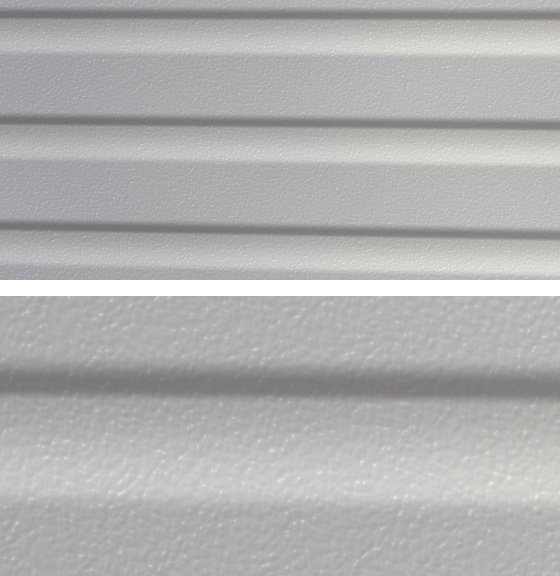
Top: the whole. Bottom: its middle third, enlarged.
Give the GLSL for this texture, as a Shadertoy shader.

```glsl
#define PITCH_LEFT 0.3775
#define PITCH_RIGHT 0.393
#define FIRST_GROOVE 0.049
#define GRAIN_CELLS 82.0
#define GRAIN_DEPTH 0.055
#define GLINT 0.06
#define GROOVE_TONE 0.49
#define COOL_TINT vec3(0.988, 0.998, 1.016)
#define WARM_TINT vec3(1.008, 1.003, 0.985)

vec2 hash2(vec2 cell) {
    vec3 p = fract(cell.xyx * vec3(0.1031, 0.1030, 0.0973));
    p += dot(p, p.yzx + 33.33);
    return fract((p.xx + p.yz) * p.zy);
}

// Distance to the nearest jittered cell point
float cellular(vec2 p) {
    vec2 cell = floor(p), local = fract(p);
    float nearest = 2.0;
    for (int j = -1; j <= 1; j++)
        for (int i = -1; i <= 1; i++) {
            vec2 offset = vec2(i, j);
            vec2 delta = offset + hash2(cell + offset) - local;
            nearest = min(nearest, dot(delta, delta));
        }
    return sqrt(nearest);
}

// Pebbled height from two sizes of rounded cells
float grainHeight(vec2 p) {
    p += 0.25 * sin(p.yx * 0.73 + 1.7 * sin(p * 0.31));
    return -cellular(p) - 0.5 * cellular(p * 1.7 + 19.0);
}

// Brightness across one slat: x is tone, y is groove, z is sloped band
vec3 slatProfile(float phase) {
    float q = fract(phase + 0.12) - 0.12;
    float groove = smoothstep(-0.085, 0.0, q) * (1.0 - smoothstep(0.025, 0.065, q));
    float band = smoothstep(0.0, 0.03, q) * (1.0 - smoothstep(0.33, 0.405, q));
    float flatTone = mix(0.685, 0.695, smoothstep(0.4, 0.85, fract(phase)));
    float bandTone = mix(0.645, 0.785, smoothstep(0.04, 0.32, q));
    float tone = mix(flatTone, bandTone, band);
    return vec3(mix(tone, GROOVE_TONE, groove), groove, band);
}

void mainImage(out vec4 fragColor, in vec2 fragCoord) {
    vec2 uv = fragCoord / iResolution.xy;
    vec2 pos = fragCoord / iResolution.y;

    // Slats fan out slightly toward the right
    float pitch = mix(PITCH_LEFT, PITCH_RIGHT, uv.x);
    float phase = (1.0 - uv.y - FIRST_GROOVE - 0.005 * uv.x) / pitch;
    vec3 slat = slatProfile(phase);
    float tone = slat.x;

    // Side light, stronger on the sloped bands
    float light = smoothstep(0.0, 0.95, uv.x);
    tone *= mix(0.93, 1.055, light) + 0.025 * slat.z * light;
    tone += 0.006 * sin(pos.x * 5.0 + 2.0 * sin(pos.y * 4.0)) * sin(pos.y * 7.0 + pos.x * 2.0);

    // Embossed grain lit from the upper left
    vec2 grainPos = pos * GRAIN_CELLS;
    float slope = grainHeight(grainPos) - grainHeight(grainPos + vec2(-0.18, 0.3));
    float visible = 1.0 - 0.6 * slat.y;
    tone += GRAIN_DEPTH * visible * slope;
    tone += GLINT * visible * smoothstep(0.38, 0.6, slope);

    // Cool on the left and flats, warm on the right
    vec3 tint = mix(COOL_TINT, WARM_TINT, clamp(0.7 * light + 0.35 * slat.z, 0.0, 1.0));
    tint = mix(tint, vec3(1.01, 0.985, 1.0), slat.y);
    fragColor = vec4(clamp(tone * tint, 0.0, 1.0), 1.0);
}
```
